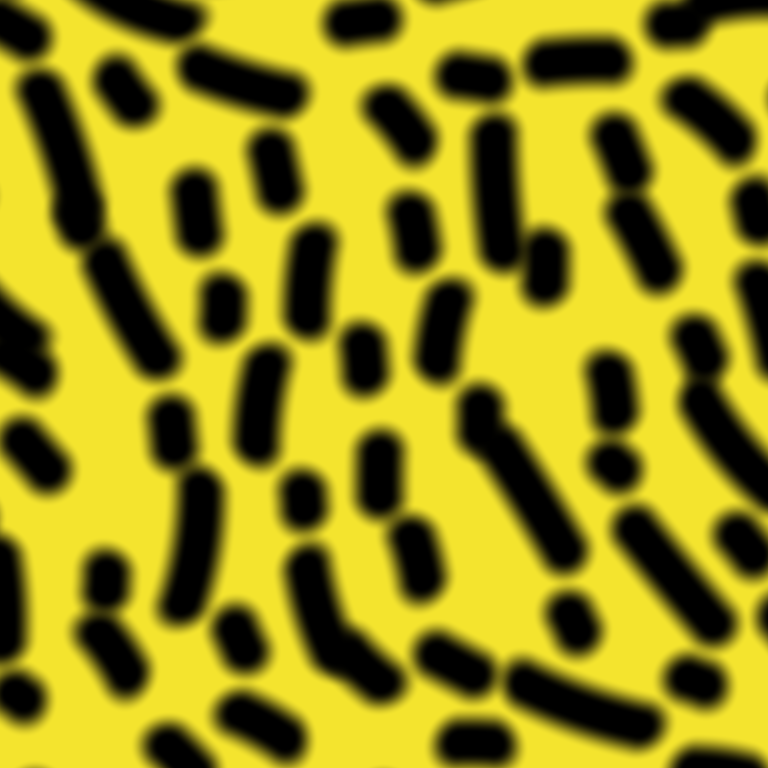
A WebGL 1 fragment shader for this pattern:

```glsl
precision highp float;

uniform vec2 u_resolution;

const vec3 YELLOW = vec3(0.957, 0.894, 0.182);
const vec3 BLACK = vec3(0.0);

const float CELL = 0.137;        // spacing of the grains
const float HALF_WIDTH = 0.0305; // radius of a grain
const float BLUR = 0.0175;       // half the width of the soft edge
const float GRID_TURN = 0.35;    // hides the rows of the grid

// Two random values in 0..1 for a cell
vec2 hash2(vec2 cell, float seed) {
  vec3 p = fract(vec3(cell.xyx + seed) * vec3(0.1031, 0.1030, 0.0973));
  p += dot(p, p.yzx + 33.33);
  return fract((p.xx + p.yz) * p.zy);
}

// Smooth value noise in 0..1
float valueNoise(vec2 p) {
  vec2 i = floor(p);
  vec2 f = fract(p);
  f = f * f * (3.0 - 2.0 * f);
  float low = mix(hash2(i, 7.0).x, hash2(i + vec2(1.0, 0.0), 7.0).x, f.x);
  float high = mix(hash2(i + vec2(0.0, 1.0), 7.0).x, hash2(i + 1.0, 7.0).x, f.x);
  return mix(low, high, f.y);
}

mat2 rotation(float angle) {
  float c = cos(angle);
  float s = sin(angle);
  return mat2(c, -s, s, c);
}

// Grain direction: steep in the middle, flat near the top and bottom
float flowAngle(vec2 p) {
  float flatness = smoothstep(0.27, 0.48, abs(p.y - 0.5));
  float swing = valueNoise(p * 3.2 + 11.0) - 0.5;
  return mix(1.85, 2.95, flatness) + 1.5 * swing;
}

// Signed distance to a bent capsule lying along x
float bentCapsule(vec2 p, float halfLength, float radius, float bend) {
  p.y += bend * p.x * p.x;
  p.x -= clamp(p.x, -halfLength, halfLength);
  return length(p) - radius;
}

// Ink of the grain that belongs to one grid cell
float grainInk(vec2 p, vec2 cell, mat2 gridTurn) {
  vec2 jitter = hash2(cell, 31.0) - 0.5;
  vec2 shape = hash2(cell, 57.0);
  vec2 style = hash2(cell, 83.0);
  vec2 center = (cell + 0.5 + 0.4 * jitter) * CELL * gridTurn;

  // Long and short grains alternate so that few of them collide
  float isLong = mod(cell.x + cell.y, 2.0);
  float shortSize = mix(0.066, 0.115, shape.x);
  float longSize = mix(0.110, 0.235, shape.x * shape.x);
  float halfLength = 0.5 * mix(shortSize, longSize, isLong) - HALF_WIDTH;

  float angle = flowAngle(center) + 0.5 * (shape.y - 0.5);
  float bend = 3.6 * (style.x - 0.5);
  vec2 local = rotation(angle) * (p - center);
  float d = bentCapsule(local, halfLength, HALF_WIDTH, bend);
  return 1.0 - smoothstep(-BLUR, BLUR, d);
}

void main() {
  vec2 p = gl_FragCoord.xy / u_resolution.y;
  mat2 gridTurn = rotation(GRID_TURN);
  vec2 home = floor(gridTurn * p / CELL);

  // Blend the grains of the surrounding cells
  float paper = 1.0;
  for (int y = -1; y <= 1; y++) {
    for (int x = -1; x <= 1; x++) {
      vec2 cell = home + vec2(float(x), float(y));
      paper *= 1.0 - grainInk(p, cell, gridTurn);
    }
  }

  gl_FragColor = vec4(mix(BLACK, YELLOW, paper), 1.0);
}
```
